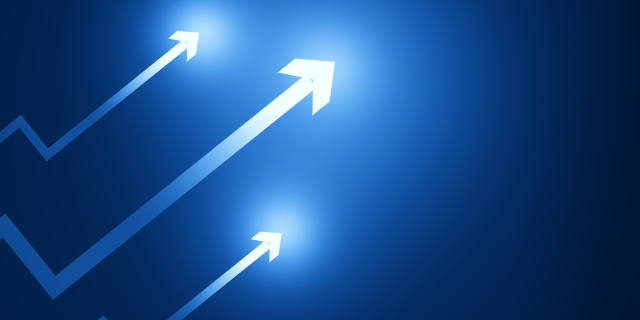
This background is drawn by a WebGL 1 fragment shader. Its source:

```glsl
precision highp float;
// Three glowing zigzag arrows climbing to the right over a deep blue field.
// Soft light is summed as one brightness and mapped to a blue-to-white ramp;
// each arrow is a distance shape in its own rotated, scaled frame.

uniform vec2 u_resolution;

// Brightness to colour: navy, azure, then nearly white.
vec3 lightColor(float level) {
    float g = clamp(level, 0.0, 1.0);
    return vec3(0.95 * pow(g, 2.3), g, 1.0 - pow(1.0 - g, 2.6));
}

float glow(vec2 p, vec2 center, float radius) {
    vec2 d = (p - center) / radius;
    return exp(-dot(d, d));
}

// Paints one arrow; size is half the width of its head.
vec3 paintArrow(vec3 color, vec2 p, vec2 tip, float size) {
    // Local frame: u runs along the shaft with the tip at zero, v across it.
    vec2 dir = vec2(0.779, 0.627);
    vec2 rel = (p - tip) / size;
    float u = dot(rel, dir);
    float v = dot(rel, vec2(-dir.y, dir.x));
    float side = abs(v);

    // Zigzag band: shaft, square drop and parallel tail, with sharp corners.
    float path = min(v, max(v - 2.9, u + 13.1));
    float shaft = max(abs(path) - 0.31, u + 1.1);

    // Swept-back head with squared wing ends.
    float head = max((u + 1.06 * side) * 0.69, (-1.03 - 0.83 * side - u) * 0.77);
    head = max(head, side - 1.0);

    // Light fades from the white head toward the blue tail.
    float edge = size * u_resolution.y;
    float cover = clamp(0.5 - min(shaft, head) * edge, 0.0, 1.0);
    float heat = smoothstep(-9.5, -2.4, u);
    float level = mix(0.34, 1.0, heat) - 0.06 * smoothstep(-12.0, -15.0, u);
    return mix(color, lightColor(level), cover * mix(0.88, 1.0, heat));
}

void main() {
    vec2 p = gl_FragCoord.xy / u_resolution.y;
    vec2 upperTip = vec2(0.622, 0.898);
    vec2 mainTip = vec2(1.047, 0.807);
    vec2 lowerTip = vec2(0.880, 0.271);

    // Dim field, a little brighter in the middle and darker at the far right.
    float level = 0.115 + 0.07 * glow(p, vec2(0.95, 0.5), 0.75);
    level -= 0.035 * smoothstep(1.6, 2.0, p.x + 0.15 * (0.5 - p.y));

    // Wide halo and bright core around each head.
    level += 0.40 * glow(p, mainTip - vec2(0.02, 0.04), 0.41);
    level += 0.24 * glow(p, mainTip - vec2(0.02, 0.02), 0.14);
    level += 0.17 * glow(p, upperTip, 0.25) + 0.40 * glow(p, upperTip, 0.12);
    level += 0.19 * glow(p, lowerTip, 0.26) + 0.40 * glow(p, lowerTip, 0.12);

    vec3 color = lightColor(level);
    color = paintArrow(color, p, upperTip, 0.0465);
    color = paintArrow(color, p, mainTip, 0.086);
    color = paintArrow(color, p, lowerTip, 0.0465);
    gl_FragColor = vec4(color, 1.0);
}
```
